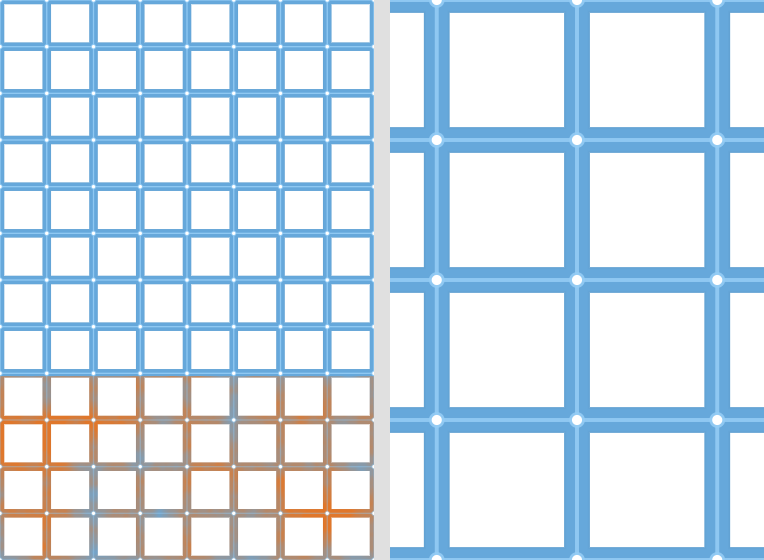
Left, the full canvas; right, a detail of the centre.
Write a Shadertoy shader that draws this pattern.

```glsl
// Blue square lattice with pale seams and white joints, rusting in its lower rows.
#define GRID vec2(8.0, 12.0)
#define BAR_HALF 0.092
#define SEAM_HALF 0.014
#define JOINT_RADIUS 0.036
#define HALO_RADIUS 0.056
#define RUST_TOP 3.94
#define RUST_LEVEL 0.50
#define PAPER vec3(1.0)
#define BLUE vec3(0.40, 0.66, 0.86)
#define PALE vec3(0.58, 0.80, 0.96)
#define RUST vec3(0.90, 0.46, 0.14)

vec2 hashGradient(vec2 cell) {
    vec3 h = fract(cell.xyx * vec3(0.1031, 0.1030, 0.0973));
    h += dot(h, h.yzx + 33.33);
    float angle = 6.2832 * fract((h.x + h.y) * h.z);
    return vec2(cos(angle), sin(angle));
}

float gradientNoise(vec2 p) {
    vec2 i = floor(p), f = fract(p);
    vec2 u = f * f * f * (f * (f * 6.0 - 15.0) + 10.0);
    vec2 e = vec2(0.0, 1.0);
    float a = dot(hashGradient(i), f);
    float b = dot(hashGradient(i + e.yx), f - e.yx);
    float c = dot(hashGradient(i + e.xy), f - e.xy);
    float d = dot(hashGradient(i + e.yy), f - e.yy);
    return mix(mix(a, b, u.x), mix(c, d, u.x), u.y);
}

float fbm(vec2 p) {
    float sum = 0.0, gain = 1.0;
    for (int i = 0; i < 4; i++) {
        sum += gain * gradientNoise(p);
        p = p * 2.1 + 7.3;
        gain *= 0.5;
    }
    return sum;
}

// Soft patch of heavier corrosion around a centre
float patchAt(vec2 p, vec2 centre, vec2 size) {
    vec2 q = (p - centre) / size;
    return exp(-dot(q, q));
}

float rustAmount(vec2 p) {
    float amount = RUST_LEVEL + 0.55 * fbm(p * 0.9 + 3.7);
    amount += 0.55 * patchAt(p, vec2(0.8, 2.6), vec2(1.4, 0.9));
    amount += 0.45 * patchAt(p, vec2(6.8, 1.2), vec2(1.1, 0.9));
    return clamp(amount, 0.05, 0.96);
}

// Antialiased coverage of a shape reaching out to radius
float cover(float dist, float radius, float pixel) {
    return clamp((radius - dist) / pixel + 0.5, 0.0, 1.0);
}

void mainImage(out vec4 fragColor, in vec2 fragCoord) {
    vec2 p = fragCoord / iResolution.xy * GRID;
    float pixel = GRID.y / iResolution.y;
    vec2 toLine = abs(fract(p + 0.5) - 0.5);
    float lineDist = min(toLine.x, toLine.y);
    float jointDist = length(toLine);

    // Paint, with corrosion below a sharp level
    float corroded = cover(p.y, RUST_TOP, pixel);
    float rust = corroded * rustAmount(p);
    vec3 metal = mix(BLUE, RUST, rust);
    float edgeShade = smoothstep(BAR_HALF * 0.75, BAR_HALF, lineDist);
    metal *= 1.0 - 0.04 * edgeShade;

    // Seams and joints
    float seam = cover(lineDist, SEAM_HALF, pixel);
    metal = mix(metal, PALE, seam * mix(0.9, 0.4, corroded));
    float halo = cover(jointDist, HALO_RADIUS, pixel);
    metal = mix(metal, PALE, halo * mix(0.9, 0.5, corroded));
    metal = mix(metal, PAPER, cover(jointDist, JOINT_RADIUS, pixel));

    vec3 colour = mix(PAPER, metal, cover(lineDist, BAR_HALF, pixel));
    fragColor = vec4(colour, 1.0);
}
```
